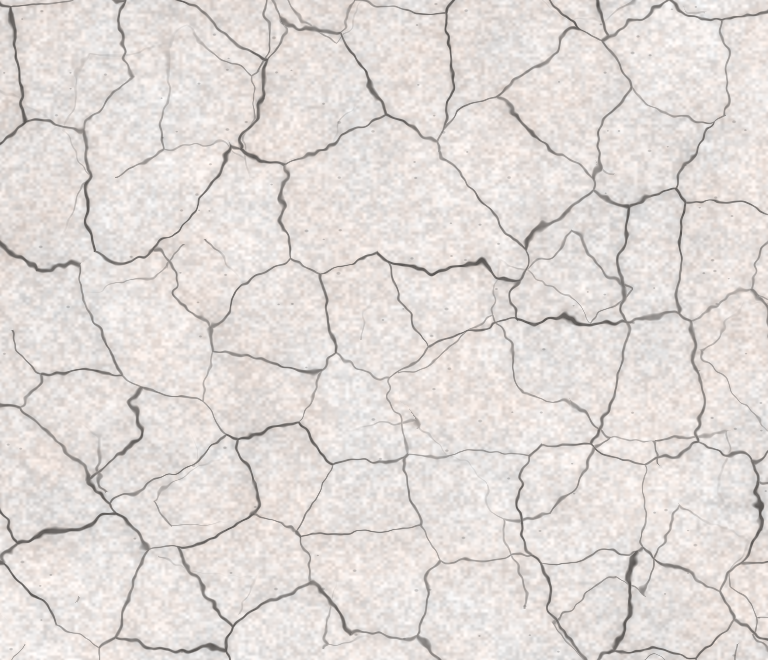
A Shadertoy shader for this texture:

```glsl
// Pale dried clay split by a network of dark, jagged cracks and faint hairlines.

float hash(vec2 p) {
    vec3 q = fract(p.xyx * 0.1031);
    q += dot(q, q.yzx + 33.33);
    return fract((q.x + q.y) * q.z);
}

float noise(vec2 p) {
    vec2 i = floor(p), f = fract(p);
    f = f * f * (3.0 - 2.0 * f);
    return mix(mix(hash(i), hash(i + vec2(1, 0)), f.x),
               mix(hash(i + vec2(0, 1)), hash(i + vec2(1, 1)), f.x), f.y);
}

vec2 noise2(vec2 p) {
    return vec2(noise(p), noise(p + vec2(37.2, 91.7))) - 0.5;
}

vec2 cellPoint(vec2 id) {
    return id + 0.06 + 0.88 * vec2(hash(id + 11.0), hash(id + 73.0));
}

// Bends straight cell borders into wandering, finely jagged paths
vec2 warp(vec2 p) {
    return p + 0.08 * noise2(p * 3.5) + 0.030 * noise2(p * 15.0)
             + 0.013 * noise2(p * 38.0) + 0.006 * noise2(p * 90.0);
}

// Voronoi borders: x is the crack line, y the soft dust beside it.
// Every border has its own width and darkness; 'keep' is the share drawn.
vec2 cracks(vec2 p, float scale, float width, float keep) {
    float pixel = 1.0 / iResolution.y;
    p *= scale;
    vec2 home = floor(p), nearId = home;
    float nearest = 1e3;
    for (int y = -1; y <= 1; y++)
    for (int x = -1; x <= 1; x++) {
        vec2 id = home + vec2(x, y);
        float d = length(cellPoint(id) - p);
        if (d < nearest) { nearest = d; nearId = id; }
    }
    vec2 a = cellPoint(nearId), result = vec2(0);
    for (int y = -2; y <= 2; y++)
    for (int x = -2; x <= 2; x++) {
        if (x == 0 && y == 0) continue;
        vec2 id = nearId + vec2(x, y);
        vec2 b = cellPoint(id);
        float d = abs(dot(0.5 * (a + b) - p, normalize(b - a))) / scale;
        float edge = hash(id + nearId + 157.0);
        if (edge > keep) continue;
        float weight = 1.0 - edge / keep;
        float w = width * mix(0.6, 1.2, weight);
        float line = 1.0 - smoothstep(w * 0.2, w + 0.4 * pixel, d);
        float dust = exp(-d / (w * 1.7));
        result = max(result, mix(0.5, 1.0, sqrt(weight)) * vec2(line, dust));
    }
    return result;
}

// Fine mottled grain with a weak pink and blue tint
vec3 clay(vec2 p) {
    float light = 0.120 * (noise(p * vec2(190, 215)) - 0.5)
                + 0.080 * (noise(p * vec2(85, 105) + 40.0) - 0.5)
                + 0.040 * (noise(p * 16.0) - 0.5)
                + 0.040 * (noise(p * 3.0 + 8.0) - 0.5);
    float tint = 0.030 * (noise(p * 120.0 + 210.0) - 0.5)
               + 0.025 * (noise(p * 13.0 + 60.0) - 0.5);
    return vec3(0.913, 0.888, 0.875) + light + tint * vec3(0.7, -0.3, -0.9);
}

// Rare, tiny dark pits
float specks(vec2 p) {
    p *= 42.0;
    vec2 id = floor(p);
    vec2 centre = 0.2 + 0.6 * vec2(hash(id + 5.0), hash(id + 29.0));
    float radius = mix(0.03, 0.10, hash(id + 83.0));
    float d = length((fract(p) - centre) * vec2(0.8, 1.1));
    return step(0.93, hash(id + 131.0)) * (1.0 - smoothstep(radius * 0.4, radius + 0.05, d));
}

void mainImage(out vec4 fragColor, in vec2 fragCoord) {
    vec2 uv = fragCoord / iResolution.y;
    vec2 bent = warp(uv);
    vec3 color = clay(uv);
    color *= 1.0 - 0.18 * specks(uv);

    // Main network, fading a little along its length
    vec2 deep = cracks(bent + 3.0, 6.6, 0.0030, 0.95);
    deep *= mix(0.7, 1.1, smoothstep(0.25, 0.7, noise(uv * 9.0 + 17.0)));

    // Hairlines, broken off in patches
    vec2 fine = cracks(bent + 0.02 * noise2(uv * 9.0) + 21.0, 8.0, 0.0021, 0.55);
    fine *= 0.62 * smoothstep(0.36, 0.62, noise(uv * 4.5 + 51.0));

    float dust = max(deep.y, fine.y);
    float line = clamp(max(deep.x, fine.x), 0.0, 1.0);
    line *= mix(0.75, 1.0, noise(uv * 130.0 + 9.0));
    color *= 1.0 - 0.13 * dust;
    color = mix(color, vec3(0.34, 0.325, 0.315), line);
    fragColor = vec4(clamp(color, 0.0, 1.0), 1.0);
}
```
